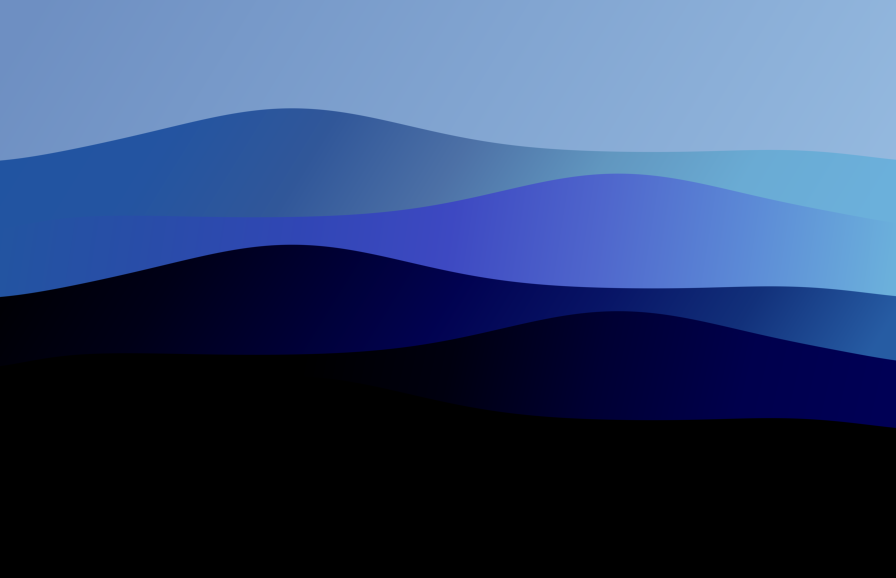
A Shadertoy shader for this background:

```glsl
// Layered wavy hills under a pale blue sky, darkening to black at the base.
// Two ridge profiles, built from Gaussian swells, repeat at lower offsets;
// each layer is filled with a slanted multi-stop colour gradient.

const int STOPS = 7;

const vec3 SKY_LEFT  = vec3(0.43, 0.56, 0.76);
const vec3 SKY_RIGHT = vec3(0.59, 0.735, 0.88);
const vec3 BASE_COLOR = vec3(0.0);

const vec3 TEAL_HILL[STOPS] = vec3[STOPS](
    vec3(0.13, 0.33, 0.63), vec3(0.14, 0.33, 0.63), vec3(0.19, 0.34, 0.60),
    vec3(0.30, 0.44, 0.65), vec3(0.38, 0.59, 0.75), vec3(0.415, 0.67, 0.83),
    vec3(0.42, 0.69, 0.86));
const vec3 VIOLET_HILL[STOPS] = vec3[STOPS](
    vec3(0.135, 0.33, 0.63), vec3(0.16, 0.30, 0.66), vec3(0.19, 0.275, 0.71),
    vec3(0.24, 0.285, 0.76), vec3(0.31, 0.40, 0.80), vec3(0.36, 0.54, 0.84),
    vec3(0.42, 0.69, 0.86));
const vec3 NAVY_HILL[STOPS] = vec3[STOPS](
    vec3(0.0, 0.0, 0.02), vec3(0.0, 0.0, 0.09), vec3(0.0, 0.0, 0.20),
    vec3(0.005, 0.01, 0.32), vec3(0.03, 0.08, 0.40), vec3(0.07, 0.19, 0.48),
    vec3(0.15, 0.36, 0.64));
const vec3 MIDNIGHT_HILL[STOPS] = vec3[STOPS](
    vec3(0.0), vec3(0.0), vec3(0.0),
    vec3(0.0, 0.0, 0.06), vec3(0.0, 0.0, 0.20), vec3(0.0, 0.0, 0.30),
    vec3(0.0, 0.0, 0.335));

// Base heights of the layers, from back to front
const float TEAL_Y     = 0.736;
const float VIOLET_Y   = 0.623;
const float NAVY_Y     = 0.500;
const float MIDNIGHT_Y = 0.385;
const float BASE_Y     = 0.272;

// Main swell shared by both profiles
const float SWELL_HEIGHT = 0.0766;
const float SWELL_WIDTH  = 0.130;
const float LEFT_PEAK    = 0.326;
const float RIGHT_PEAK   = 0.690;

float swell(float x, float center, float width) {
    float d = (x - center) / width;
    return exp(-0.5 * d * d);
}

// Dip beyond the right border, common to both profiles
float rightDip(float x) {
    return -0.0161 * swell(x, 1.042, 0.065);
}

float leftPeakProfile(float x) {
    return SWELL_HEIGHT * swell(x, LEFT_PEAK, SWELL_WIDTH)
         - 0.0181 * swell(x, -0.026, 0.078)
         + 0.005 * swell(x, 0.872, 0.065) + rightDip(x);
}

float rightPeakProfile(float x) {
    return SWELL_HEIGHT * swell(x, RIGHT_PEAK, SWELL_WIDTH)
         - 0.022 * swell(x, -0.026, 0.052)
         + 0.004 * swell(x, 0.130, 0.078) + rightDip(x);
}

// Evenly spaced colour stops over t = 0..1
vec3 ramp(vec3 stops[STOPS], float t) {
    float s = clamp(t, 0.0, 1.0) * float(STOPS - 1);
    int i = min(int(s), STOPS - 2);
    return mix(stops[i], stops[i + 1], s - float(i));
}

// Antialiased coverage below a ridge line
float below(float ridge, float y) {
    float edge = 0.75 / iResolution.y;
    return smoothstep(-edge, edge, ridge - y);
}

void mainImage(out vec4 fragColor, in vec2 fragCoord) {
    vec2 uv = fragCoord / iResolution.xy;
    float leftWave = leftPeakProfile(uv.x);
    float rightWave = rightPeakProfile(uv.x);

    // Sky
    float skyT = 0.88 * uv.x + 0.35 * (0.9 - uv.y);
    vec3 color = mix(SKY_LEFT, SKY_RIGHT, clamp(skyT, 0.0, 1.0));

    // Hills, back to front
    vec3 teal = ramp(TEAL_HILL, uv.x + 0.4 * (0.70 - uv.y));
    color = mix(color, teal, below(TEAL_Y + leftWave, uv.y));

    vec3 violet = ramp(VIOLET_HILL, uv.x + 0.1 * (0.58 - uv.y));
    color = mix(color, violet, below(VIOLET_Y + rightWave, uv.y));

    vec3 navy = ramp(NAVY_HILL, uv.x + 0.4 * (0.46 - uv.y));
    color = mix(color, navy, below(NAVY_Y + leftWave, uv.y));

    vec3 midnight = ramp(MIDNIGHT_HILL, uv.x + 0.15 * (0.35 - uv.y));
    color = mix(color, midnight, below(MIDNIGHT_Y + rightWave, uv.y));

    color = mix(color, BASE_COLOR, below(BASE_Y + leftWave, uv.y));

    fragColor = vec4(color, 1.0);
}
```
